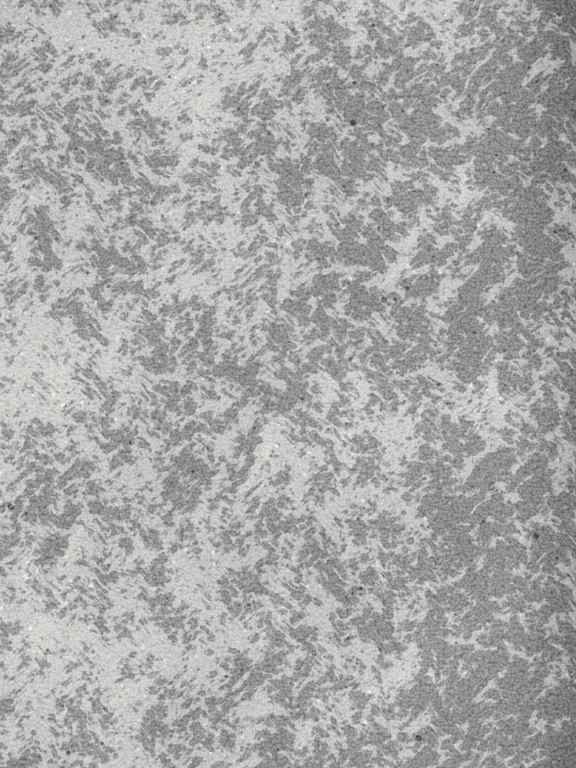
A Shadertoy shader for this texture:

```glsl
// Weathered grey concrete: mottled stains, slanted pale scrapes, fine grain and small pits.

vec2 hash2(vec2 p) {
    vec3 q = fract(p.xyx * vec3(0.1031, 0.1030, 0.0973));
    q += dot(q, q.yzx + 33.33);
    return fract((q.xx + q.yz) * q.zy);
}

// Cellular noise: x = distance to the nearest seed, y = random id of that seed
vec2 cells(vec2 p) {
    vec2 cell = floor(p), f = p - cell;
    vec2 nearest = vec2(9.0, 0.0);
    for (int j = -1; j <= 1; j++)
    for (int i = -1; i <= 1; i++) {
        vec2 offset = vec2(i, j);
        float d = length(offset + hash2(cell + offset + 71.0) - f);
        if (d < nearest.x) nearest = vec2(d, hash2(cell + offset + 317.0).x);
    }
    return nearest;
}

// Cellular distance rescaled to zero mean and about unit spread, high at the seeds
float blobs(vec2 p) {
    return (0.46 - cells(p).x) / 0.19;
}

mat2 turn(float a) {
    return mat2(cos(a), sin(a), -sin(a), cos(a));
}

// Layered sines that bend the coordinates so the cells look ragged
vec2 ragged(vec2 p) {
    vec2 w = 0.012 * sin(p.yx * vec2(23.0, 19.0) + vec2(1.0, 4.0));
    w += 0.005 * sin((p.yx + w) * vec2(71.0, 83.0) + 2.0);
    return p + w + 0.002 * sin((p.yx + w) * vec2(211.0, 187.0));
}

// Pale scrapes leaning to the right, kept only in some seeds
float scrapes(vec2 p) {
    vec2 q = turn(0.42) * p;
    vec2 wide = cells(q * vec2(21.0, 5.0) + 8.0);
    vec2 thin = cells(q * vec2(48.0, 11.0) + 40.0);
    return smoothstep(0.42, 0.08, wide.x) * step(0.72, wide.y)
         + 0.8 * smoothstep(0.36, 0.08, thin.x) * step(0.75, thin.y);
}

// Round specks whose radius depends on the seed
float specks(vec2 p, float scale, float share, float radius) {
    vec2 c = cells(p * scale);
    float soft = 0.7 * scale / iResolution.y;
    float r = radius * scale * (0.6 + 0.8 * fract(c.y * 37.0));
    return step(c.y, share) * (1.0 - smoothstep(r - soft, r + soft, c.x));
}

void mainImage(out vec4 fragColor, in vec2 fragCoord) {
    vec2 p = fragCoord / iResolution.y;
    float across = fragCoord.x / iResolution.x;
    vec2 q = ragged(p);

    // Stains: broad clouds, vertical trails, then ever smaller blotches
    float cloud = blobs(turn(0.5) * q * 4.5 + 3.0);
    float stain = 0.28 * cloud + 0.22 * blobs(q * vec2(15.0, 4.0) + 11.0);
    stain += 0.48 * blobs(turn(0.2) * q * vec2(19.0, 22.0) + 23.0);
    stain += 0.55 * blobs(turn(1.1) * q * 47.0 + 37.0);
    stain += 0.55 * blobs(turn(0.1) * q * vec2(92.0, 112.0) + 53.0);
    stain += 0.30 * blobs(turn(0.7) * q * 190.0 + 61.0);
    stain += 0.85 * smoothstep(0.3, 1.0, across) - 0.28;
    float scrape = scrapes(q);
    stain -= 0.9 * scrape;
    float dark = smoothstep(-0.65, 1.15, stain);

    // Grain: fine specks and faint horizontal brushing
    float grain = 0.032 * blobs(p * 270.0 + 5.0);
    grain += 0.018 * blobs(p * vec2(95.0, 240.0) + 17.0);

    float value = mix(0.775, 0.56, dark) + grain * (0.8 + 0.4 * dark);
    value -= 0.012 * cloud;
    value += 0.025 * scrape;

    // Pits and pale flecks
    value -= 0.20 * specks(p, 48.0, 0.16, 0.0016);
    value -= 0.22 * specks(p + 5.0, 13.0, 0.10, 0.0032);
    value += 0.10 * specks(p + 9.0, 60.0, 0.18, 0.0022);

    // Shade toward the right edge and the upper corners
    value -= 0.10 * smoothstep(0.86, 1.02, across);
    value -= 0.06 * smoothstep(0.55, 0.8, length(vec2(across - 0.5, p.y - 0.45)));

    vec3 tint = mix(vec3(0.985, 1.0, 0.99), vec3(1.0, 1.0, 0.988), smoothstep(0.5, 0.75, value));
    fragColor = vec4(clamp(value * tint, 0.0, 1.0), 1.0);
}
```
